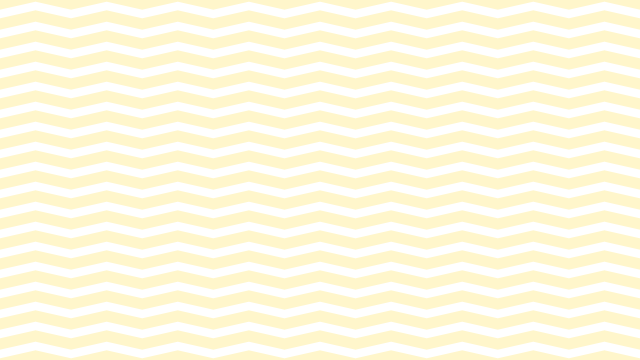
Reproduce this pattern procedurally as a WebGL 2 fragment shader.

```glsl
#version 300 es
precision highp float;
// Seamless rows of shallow white zigzag stripes on pale cream.

uniform vec2 u_resolution;
out vec4 fragColor;

void main() {
    // 9 zigzags across, 18 rows down
    vec2 repeats = vec2(9.0, 18.0);
    vec2 cell = fract(gl_FragCoord.xy / u_resolution * repeats);

    // Stripe centre: valley at the cell sides, peak in the middle
    float centre = 0.5 + 0.4 * (0.5 - abs(2.0 * cell.x - 1.0));

    // Vertical distance to the stripe edge, smoothed over one pixel
    float edge = abs(cell.y - centre) - 0.5 * 0.43;
    float pixel = repeats.y / u_resolution.y;
    float stripe = clamp(0.5 - edge / pixel, 0.0, 1.0);

    vec3 cream = vec3(1.0, 0.965, 0.795);
    vec3 white = vec3(1.0);
    fragColor = vec4(mix(cream, white, stripe), 1.0);
}
```
